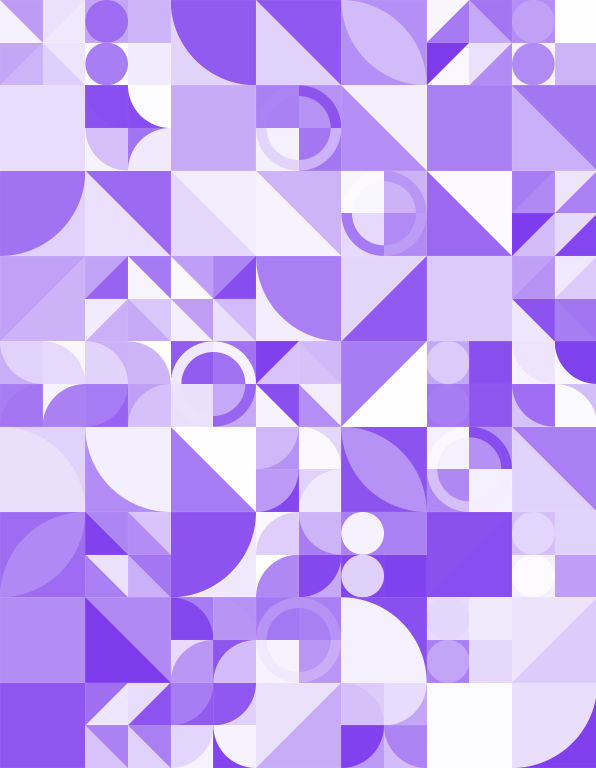
Reproduce this pattern procedurally as a Shadertoy shader.

```glsl
// Patchwork of violet geometric tiles, 7 across and 9 down: triangles, arcs, discs, rings and leaves.

const float ROWS = 9.0;
const float COLUMNS = 7.0;
const vec3 PALE = vec3(1.0, 1.0, 1.0);
const vec3 VIOLET = vec3(0.486, 0.228, 0.929);

// Tile kinds are ranges of a shuffled index from 1 to 66
const int PLAIN_END = 8;
const int DIAGONAL_END = 24;
const int SMALL_TRIANGLES_END = 34;
const int SMALL_ARCS_END = 44;
const int DISCS_END = 50;
const int RING_END = 55;
const int ARC_END = 63;

float random(vec2 id, float salt) {
    vec3 q = fract(id.xyx * vec3(0.1031, 0.1030, 0.0973) + salt * 0.137);
    q += dot(q, q.yzx + 33.33);
    return fract((q.x + q.y) * q.z);
}

// Random tint: 0 is pale, 1 is full violet
float tint(vec2 id, float salt) {
    return pow(random(id, salt), 1.25);
}

vec2 randomCorner(vec2 id, float salt) {
    return floor(2.0 * vec2(random(id, salt), random(id, salt + 1.0)));
}

// Antialiased coverage of a signed distance
float cover(float dist, float pixel) {
    return clamp(0.5 - dist / pixel, 0.0, 1.0);
}

float disc(vec2 p, vec2 centre, float radius, float pixel) {
    return cover(length(p - centre) - radius, pixel);
}

float triangle(vec2 p, float flip, float pixel) {
    float x = mix(p.x, 1.0 - p.x, flip);
    return cover((x - p.y) * 0.7071, pixel);
}

float leaf(vec2 p, vec2 corner, float pixel) {
    return min(disc(p, corner, 1.0, pixel), disc(p, 1.0 - corner, 1.0, pixel));
}

float ring(vec2 p, float outer, float inner, float pixel) {
    vec2 centre = vec2(0.5);
    return disc(p, centre, outer, pixel) - disc(p, centre, inner, pixel);
}

// Power map modulo a prime: scatters the kinds while keeping their counts
int shuffledIndex(vec2 cell) {
    int n = int(cell.x + COLUMNS * cell.y + 1.0) % 67;
    int square = n * n % 67;
    return square * square % 67 * n % 67;
}

float tileTint(vec2 cell, vec2 p, float pixel) {
    int kind = shuffledIndex(cell);
    vec2 id = cell + 3.0;
    vec2 quadrant = floor(p * 2.0);
    vec2 quadrantId = id * 2.0 + quadrant;
    bool isRing = kind >= DISCS_END && kind < RING_END;

    // Some kinds repeat their motif in four quarter-size pieces
    if (kind >= DIAGONAL_END && kind < DISCS_END) {
        id = quadrantId;
        p = fract(p * 2.0);
        pixel *= 2.0;
    }

    float ground = tint(isRing ? quadrantId : id, 1.0);
    float figure = tint(isRing ? quadrantId : id, 2.0);
    vec2 corner = randomCorner(id, 3.0);
    float shape = 0.0;

    if (kind < PLAIN_END) {
        shape = 0.0;
    } else if (kind < SMALL_TRIANGLES_END) {
        shape = triangle(p, corner.x, pixel);
    } else if (kind < SMALL_ARCS_END) {
        shape = disc(p, corner, 1.0, pixel);
    } else if (kind < DISCS_END) {
        shape = disc(p, vec2(0.5), 0.5, pixel) * (1.0 - quadrant.x);
    } else if (isRing) {
        shape = ring(p, 0.5, 0.375, pixel);
    } else if (kind < ARC_END) {
        shape = disc(p, corner, 1.0, pixel);
    } else {
        shape = leaf(p, corner, pixel);
    }

    // Faint pale seam around each piece
    vec2 border = min(p, 1.0 - p);
    float seam = cover(min(border.x, border.y) - 0.003, pixel);
    return mix(ground, figure, shape) * (1.0 - 0.15 * seam);
}

void mainImage(out vec4 fragColor, in vec2 fragCoord) {
    float pixel = ROWS / iResolution.y;
    vec2 grid = fragCoord * pixel;
    float amount = tileTint(floor(grid), fract(grid), pixel);
    fragColor = vec4(mix(PALE, VIOLET, amount), 1.0);
}
```
